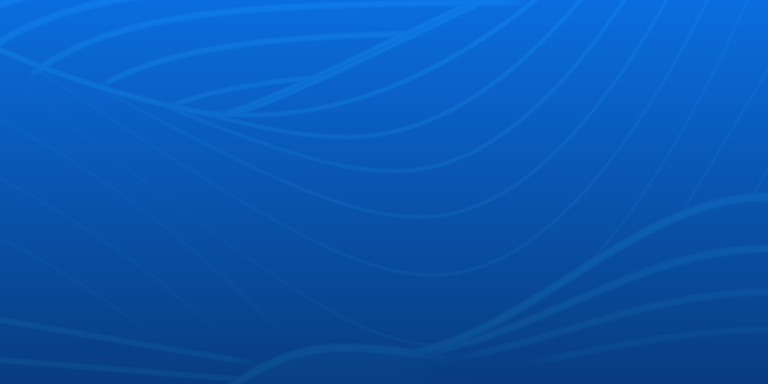
A Shadertoy shader for this background:

```glsl
// Deep blue vertical gradient crossed by soft, flowing contour lines.
// Families of curves (valleys, fans, slopes and hills) are generated by loops;
// each is stroked with an antialiased distance estimate.

const float DESIGN_HEIGHT = 384.0;   // canvas height in design units, y downward
const vec3 DEEP_BLUE = vec3(0.030, 0.235, 0.500);
const vec3 BRIGHT_BLUE = vec3(0.040, 0.427, 0.870);
const vec3 LINE_LOW = vec3(0.070, 0.420, 0.640);
const vec3 LINE_HIGH = vec3(0.070, 0.580, 0.980);
const float VALLEY_BEND = 120.0;     // roundness of the valley floors
const float FAN_REACH = 100.0;       // length over which fan arcs level off
const float HILL_PERIOD = 126.0;
const float HILL_CENTER = 570.0;
const float HALF_PI = 1.5707963;

float unitsPerPixel;

// Coverage of the line where error = 0, with a given half width.
float stroke(float error, float halfWidth) {
    float steepness = length(vec2(dFdx(error), dFdy(error)));
    float dist = abs(error) * unitsPerPixel / max(steepness, 1e-5);
    return 1.0 - smoothstep(halfWidth * 0.4, halfWidth * 1.3 + 0.5 * unitsPerPixel, dist);
}

// Zero-based hyperbola: round at the origin, straight further out.
float hyperbola(float x, float bend) {
    return sqrt(x * x + bend * bend) - bend;
}

float fadeIn(float start, float span, float x) {
    return smoothstep(start - span, start + span, x);
}

// Hill line: 0 is the crest, higher indices lie flatter below it.
float hillHeight(float x, float index) {
    float phase = max((x - HILL_CENTER) / HILL_PERIOD, -HALF_PI);
    return 277.0 + 26.0 * index - 80.0 * pow(0.68, index) * sin(phase);
}

// Valleys: hyperbolic descent on the left, parabolic climb on the right.
float valleys(vec2 p) {
    float light = 0.0;
    for (int i = 0; i < 6; i++) {
        float t = float(i);
        vec2 floorPoint = vec2(445.0 - 195.0 * exp(-0.7 * t), 115.0 + 16.0 * t + 6.0 * t * t);
        float topX = 535.0 + 46.0 * t - 0.7 * t * t;
        float slope = 0.25 + 0.1 * t + 0.003 * t * t;
        float dx = p.x - floorPoint.x;
        float climb = dx / (topX - floorPoint.x);
        float rise = dx < 0.0 ? slope * hyperbola(dx, VALLEY_BEND) : floorPoint.y * climb * climb;
        float strength = mix(0.34, 0.17, t / 5.0);
        strength *= fadeIn(205.0 - 11.0 * t * t, 15.0, p.x);
        strength *= mix(1.0, fadeIn(320.0, 170.0, p.x) * 0.6 + 0.4, t / 5.0);
        light = max(light, strength * stroke(p.y - floorPoint.y + rise, 2.3 - 0.22 * t));
    }
    // Straight continuations near the right edge
    for (int i = 0; i < 2; i++) {
        float lineY = 1.66 * (810.0 + 60.0 * float(i) - p.x);
        light = max(light, 0.18 * stroke(p.y - lineY, 1.1));
    }
    return light;
}

// Trunk from the left edge and the double ridge climbing from its end.
float ridge(vec2 p) {
    float trunkY = 50.0 + 0.43 * p.x - 0.0006 * p.x * p.x;
    float light = 0.34 * stroke(p.y - trunkY, 2.8) * (1.0 - fadeIn(225.0, 20.0, p.x));
    for (int i = 0; i < 2; i++) {
        float ridgeY = 115.0 - 0.49 * hyperbola(p.x - 215.0 + 11.0 * float(i), 40.0);
        light = max(light, 0.36 * stroke(p.y - ridgeY, 2.4) * fadeIn(220.0, 18.0, p.x));
    }
    return light;
}

// Arcs fanning out above the trunk, levelling to the right.
float fans(vec2 p) {
    float light = 0.0;
    for (int i = 0; i < 5; i++) {
        float t = float(i);
        vec2 root = vec2(170.0 - 70.0 * t, 106.0 - 24.0 * t + 4.2 * t * t);
        float level = 1.0 - exp(-(p.x - root.x) / FAN_REACH);
        float arcY = root.y - (37.0 + 18.0 * t) * level;
        float ends = fadeIn(root.x + 4.0, 8.0, p.x) * (1.0 - fadeIn(325.0 + 95.0 * t, 20.0, p.x));
        light = max(light, 0.34 * ends * stroke(p.y - arcY, 2.6 + 0.4 * t));
    }
    return light;
}

// Faint lines falling away on the left.
float slopes(vec2 p) {
    float light = 0.0;
    for (int i = 0; i < 3; i++) {
        float slopeY = 120.0 + 59.0 * float(i) + 0.5 * p.x + 0.0009 * p.x * p.x;
        light = max(light, 0.09 * stroke(p.y - slopeY, 1.8));
    }
    return light * (1.0 - smoothstep(300.0, 350.0, p.y));
}

// Hills at the lower right, the central mound and the low lines to its left.
float hills(vec2 p) {
    float light = 0.0;
    for (int i = 0; i < 4; i++) {
        float t = float(i);
        float start = 412.0 + 14.0 * t * t;
        float line = stroke(p.y - hillHeight(p.x, t), 4.2 - 0.3 * t);
        light = max(light, (0.32 - 0.05 * t) * line * fadeIn(start, 25.0, p.x));
    }
    float dx = p.x - 340.0;
    float moundY = 348.0 + dx * dx * (dx < 0.0 ? 0.0033 : 0.001);
    float moundEnd = 1.0 - fadeIn(430.0, 45.0, p.x);
    light = max(light, 0.32 * moundEnd * stroke(p.y - moundY, 4.5));
    light = max(light, 0.08 * moundEnd * smoothstep(-2.0, 2.0, p.y - moundY));
    for (int i = 0; i < 2; i++) {
        float t = float(i);
        float lowY = 320.0 + 40.0 * t + p.x * (0.17 - 0.09 * t);
        light = max(light, 0.24 * stroke(p.y - lowY, 3.0) * (1.0 - fadeIn(245.0, 20.0, p.x)));
    }
    return light;
}

void mainImage(out vec4 fragColor, in vec2 fragCoord) {
    unitsPerPixel = DESIGN_HEIGHT / iResolution.y;
    vec2 p = vec2(fragCoord.x, iResolution.y - fragCoord.y) * unitsPerPixel;
    float height = 1.0 - p.y / DESIGN_HEIGHT;

    // Hills hide whatever lies behind them
    float aboveHill = 1.0 - smoothstep(-2.0, 2.0, p.y - hillHeight(p.x, 0.0));
    float behind = max(max(valleys(p), ridge(p)), max(fans(p), slopes(p)));
    float light = max(behind * aboveHill, hills(p));

    vec3 color = mix(DEEP_BLUE, BRIGHT_BLUE, height);
    color = mix(color, mix(LINE_LOW, LINE_HIGH, height), light);
    fragColor = vec4(color, 1.0);
}
```
